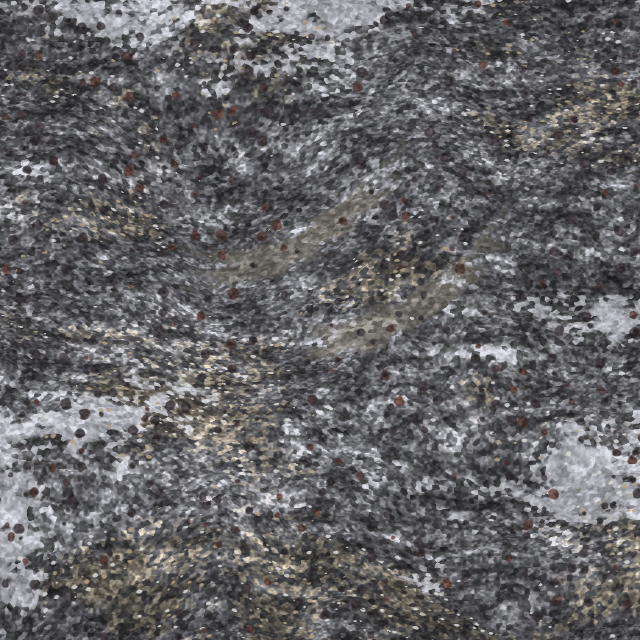
This texture is drawn by a WebGL 2 fragment shader. Its source:

```glsl
#version 300 es
precision highp float;
// Polished garnet gneiss: folded grey grains, pale quartz patches, taupe veins and mica glints.

uniform vec2 u_resolution;
out vec4 fragColor;

// Tone: brightness is log-normal around a median grey
const float MEDIAN_GREY = 0.365;
const float TONE_SPREAD = 0.36;
const float ZONE_WEIGHT = 0.34;
const float STREAK_WEIGHT = 0.48;
const float GRAIN_WEIGHT = 0.60;
const float FINE_WEIGHT = 0.38;
const float WISP_DEPTH = 0.75;

// Feature frequencies, in repeats per canvas height
const vec2 ZONE_FREQ = vec2(3.0, 6.0);
const vec2 PATCH_FREQ = vec2(4.5, 8.0);
const vec2 STREAK_FREQ = vec2(24.0, 58.0);
const vec2 GRAIN_FREQ = vec2(115.0, 165.0);
const vec2 FINE_FREQ = vec2(230.0, 290.0);
const vec2 WISP_FREQ = vec2(11.0, 48.0);
const vec2 GLINT_FREQ = vec2(75.0, 130.0);
const vec2 GARNET_FREQ = vec2(42.0);

// Mineral colours
const vec3 COOL_TINT = vec3(0.985, 0.99, 1.03);
const vec3 TAUPE_TINT = vec3(1.03, 1.00, 0.95);
const vec3 OCHRE_TINT = vec3(1.10, 1.00, 0.82);
const vec3 GARNET_DARK = vec3(0.22, 0.20, 0.215);
const vec3 GARNET_RED = vec3(0.33, 0.23, 0.21);
const vec3 GLINT_WHITE = vec3(0.86, 0.86, 0.85);
const vec3 GLINT_WARM = vec3(0.70, 0.63, 0.52);

float hash(vec2 p) {
    vec3 h = fract(p.xyx * vec3(0.1031, 0.1030, 0.0973));
    h += dot(h, h.yzx + 33.33);
    return fract((h.x + h.y) * h.z);
}

// Signed value noise in -1..1
float noise(vec2 p) {
    vec2 i = floor(p), f = fract(p);
    f = f * f * (3.0 - 2.0 * f);
    float low = mix(hash(i), hash(i + vec2(1, 0)), f.x);
    float high = mix(hash(i + vec2(0, 1)), hash(i + vec2(1, 1)), f.x);
    return 2.0 * mix(low, high, f.y) - 1.0;
}

// Fractal noise scaled to roughly unit deviation
float fractal(vec2 p) {
    float sum = 0.0, amplitude = 2.0;
    for (int i = 0; i < 4; i++) {
        sum += amplitude * noise(p);
        p = mat2(1.94, 0.34, -0.34, 1.94) * p + 7.3;
        amplitude *= 0.5;
    }
    return sum;
}

// Cellular grains of random tone with softened borders
float grains(vec2 p) {
    vec2 cell = floor(p);
    float tone = 0.0, total = 0.0;
    for (int k = 0; k < 9; k++) {
        vec2 id = cell + vec2(k % 3, k / 3) - 1.0;
        vec2 d = id + vec2(hash(id + 11.0), hash(id + 47.0)) - p;
        float weight = exp(-14.0 * dot(d, d));
        tone += weight * (2.0 * hash(id + 83.0) - 1.0);
        total += weight;
    }
    return 2.0 * tone / max(total, 1e-6);
}

// Ragged scattered spots: x is coverage, y is a random value per spot
vec2 scatter(vec2 p, float density, float minRadius, float maxRadius, float blur) {
    vec2 cell = floor(p), result = vec2(0.0);
    float ragged = 0.07 * noise(p * 4.0);
    for (int k = 0; k < 9; k++) {
        vec2 id = cell + vec2(k % 3, k / 3) - 1.0;
        vec2 center = id + 0.15 + 0.7 * vec2(hash(id + 5.0), hash(id + 29.0));
        float radius = mix(minRadius, maxRadius, hash(id + 61.0));
        float edge = length(p - center) + ragged - radius;
        float cover = (1.0 - smoothstep(-blur, blur, edge)) * step(hash(id + 97.0), density);
        if (cover > result.x) result = vec2(cover, hash(id + 131.0));
    }
    return result;
}

// Two parallel curved veins that rise to the right
float veins(vec2 p, float ragged) {
    float cover = 0.0;
    for (int i = 0; i < 2; i++) {
        vec2 d = p - vec2(0.46, 0.61) - float(i) * vec2(0.16, -0.11);
        float across = abs(d.y - 0.5 * d.x - 2.0 * d.x * d.x);
        float shape = max(across / 0.027, abs(d.x) / 0.13) + 0.2 * ragged;
        cover = max(cover, 1.0 - smoothstep(0.75, 1.15, shape));
    }
    return cover;
}

void main() {
    vec2 p = gl_FragCoord.xy / u_resolution.y;
    float pixel = 1.0 / u_resolution.y;

    // Foliation, gently folded and tilted near the middle
    vec2 c = p - vec2(0.55, 0.6);
    float fold = 0.05 * noise(p * 2.6) + 0.012 * noise(p * 9.0);
    vec2 q = p - vec2(0.0, fold + 0.45 * c.x * exp(-14.0 * dot(c, c)));

    // Layers of tone
    float streak = fractal(q * STREAK_FREQ);
    float grain = grains(q * GRAIN_FREQ);
    float fine = 2.3 * noise(q * FINE_FREQ);
    float band = exp(-pow((q.y - 0.3) / 0.12, 2.0));
    float tone = ZONE_WEIGHT * fractal(q * ZONE_FREQ) + STREAK_WEIGHT * streak
        + GRAIN_WEIGHT * grain + FINE_WEIGHT * fine + 0.3 * band - 0.1;
    float ridge = 1.0 - abs(noise(q * WISP_FREQ + 3.0 + 0.3 * streak));
    tone -= WISP_DEPTH * smoothstep(0.82, 1.0, ridge);

    // Pale quartz and taupe veins
    vec2 r = (p - vec2(0.95, 0.57)) / vec2(0.1, 0.14);
    float patchField = fractal(q * PATCH_FREQ + 17.0) + 0.8 * band + 1.5 * exp(-dot(r, r));
    float pale = smoothstep(1.25, 2.0, patchField + 0.35 * streak + 0.25 * grain);
    tone = mix(tone, 1.75 + 0.3 * tone, 0.85 * pale);
    float vein = veins(p, streak + 0.5 * grain);
    tone = mix(tone, 0.75 + 0.4 * tone, 0.8 * vein);

    // Tinted grey
    float cluster = fractal(q * vec2(5.0, 9.0) + 41.0);
    float ochre = smoothstep(0.9, 2.2, cluster + 0.5 * grain) * (1.0 - pale);
    vec3 tint = mix(mix(COOL_TINT, TAUPE_TINT, vein), OCHRE_TINT, 0.6 * ochre);
    vec3 color = min(MEDIAN_GREY * exp(TONE_SPREAD * tone), 0.9) * tint;

    // Mica glints, gathered in clusters
    float glintDensity = 0.22 * smoothstep(-0.6, 1.4, cluster);
    vec2 glint = scatter(q * GLINT_FREQ, glintDensity, 0.1, 0.34, GLINT_FREQ.x * pixel);
    color = mix(color, mix(GLINT_WHITE, GLINT_WARM, step(0.6, glint.y)), 0.85 * glint.x);

    // Garnets
    float garnetDensity = 0.28 + 0.1 * noise(p * 5.0 + 23.0);
    vec2 garnet = scatter(p * GARNET_FREQ, garnetDensity, 0.1, 0.36, GARNET_FREQ.x * pixel);
    vec3 garnetColor = mix(GARNET_DARK, GARNET_RED, smoothstep(0.6, 1.0, garnet.y));
    color = mix(color, garnetColor * (1.0 + 0.12 * (grain + fine)), 0.88 * garnet.x);

    fragColor = vec4(color, 1.0);
}
```
